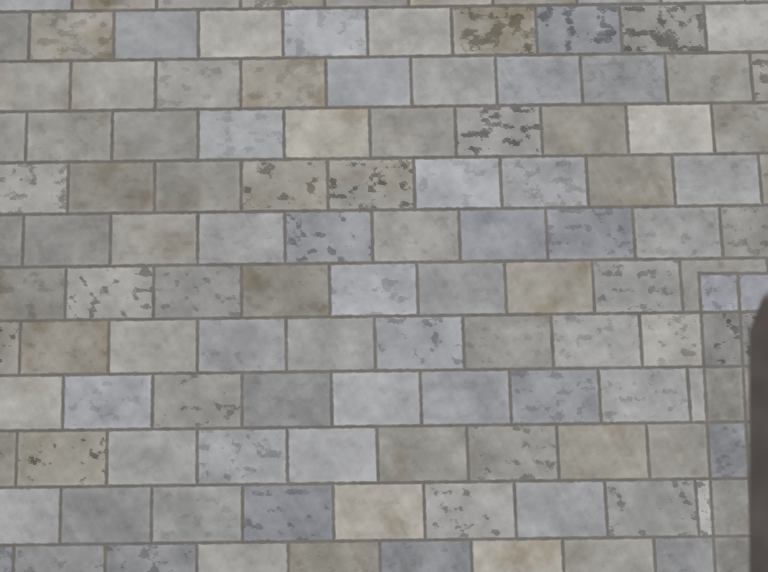
This texture is drawn by a Shadertoy shader. Its source:

```glsl
float hash(vec2 p) {
    return fract(sin(dot(p, vec2(127.1, 311.7))) * 43758.5453);
}

float noise(vec2 p) {
    vec2 i = floor(p), f = fract(p);
    f = f * f * (3.0 - 2.0 * f);
    return mix(mix(hash(i), hash(i + vec2(1, 0)), f.x),
               mix(hash(i + vec2(0, 1)), hash(i + vec2(1, 1)), f.x), f.y);
}

float fbm(vec2 p) {
    float sum = 0.0, amp = 0.5;
    for (int i = 0; i < 4; i++) {
        sum += amp * noise(p);
        p = p * 2.03 + 17.3;
        amp *= 0.5;
    }
    return sum / 0.9375;
}

// Mottled stone face; every tile has its own tone, tint and amount of wear
vec3 stone(vec2 p, vec2 id) {
    float tone = hash(id + 3.7);
    float wear = hash(id + 19.1);
    float warmth = hash(id + 41.3);
    vec2 q = p + id * 7.31;

    vec3 col = vec3(mix(0.555, 0.675, tone));
    col += vec3(0.018, 0.006, -0.022) * (warmth * 1.9 - 0.65);
    col += 0.15 * (fbm(q * 22.0) - 0.5);
    col += 0.07 * (fbm(q * 75.0) - 0.5);

    // Brown stains
    float stain = smoothstep(0.5, 0.75, fbm(q * 16.0 + 5.0));
    col -= vec3(0.05, 0.065, 0.085) * stain * smoothstep(0.45, 1.0, warmth);

    // Grey pits and veins
    float pits = smoothstep(0.52, 0.68, fbm(q * vec2(55, 70) + 31.0));
    col -= 0.17 * pits * (0.12 + pow(wear, 3.0));
    return col;
}

void mainImage(out vec4 fragColor, in vec2 fragCoord) {
    vec2 p = fragCoord / iResolution.y;
    float px = 1.0 / iResolution.y;
    float depth = 1.0 - p.y;

    // Courses tilt slightly and grow towards the bottom
    float u = depth + 0.0125 * p.x - 0.021;
    float course = u * (11.63 - 0.97 * u);
    float row = floor(course);

    // Running bond: odd courses shift by half a tile
    float width = 0.147 + 0.0135 * depth;
    float across = (p.x - 0.053 + 0.03 * depth) / width - 0.5 * mod(row, 2.0);
    vec2 id = vec2(floor(across), row);
    vec2 f = fract(vec2(across, course));
    vec2 edge = min(f, 1.0 - f) * vec2(width, 1.0 / (11.63 - 1.94 * u));

    // Narrow upright border in the lower right
    float side = p.x - 1.222 - 0.055 * (depth - 0.48);
    float border = min(side, depth - 0.478);
    if (border > 0.0) {
        id = vec2(40.0, row);
        edge.x = min(side, abs(side - 0.068));
    }
    edge.x = min(edge.x, abs(border) + step(border, -0.02));

    // Joints with slightly ragged sides and a pale worn rim
    float d = min(edge.x, edge.y) + 0.0016 * (noise(p * 160.0) - 0.5);
    vec3 col = stone(p, id);
    col += 0.025 * smoothstep(0.012, 0.004, d) * hash(id + 8.0);
    if (border > 0.0) col -= 0.06;
    vec3 mortar = vec3(0.45, 0.435, 0.42) + 0.08 * (fbm(p * 30.0) - 0.5);
    col = mix(mortar, col, smoothstep(0.0008, 0.0032 + px, d));

    // Broad light across the wall
    col *= 0.975 + 0.035 * p.x / 1.34 + 0.03 * (fbm(p * 3.0) - 0.5);

    // Dark recess beside the border
    float recess = p.x - 1.31 - 0.4 * max(0.58 - depth, 0.0);
    float inside = smoothstep(-0.004 - px, 0.004 + px, recess)
                 * smoothstep(0.5, 0.53, depth);
    col = mix(col, vec3(0.3, 0.28, 0.27) + 0.05 * noise(p * 40.0), inside);

    fragColor = vec4(clamp(col, 0.0, 1.0), 1.0);
}
```
